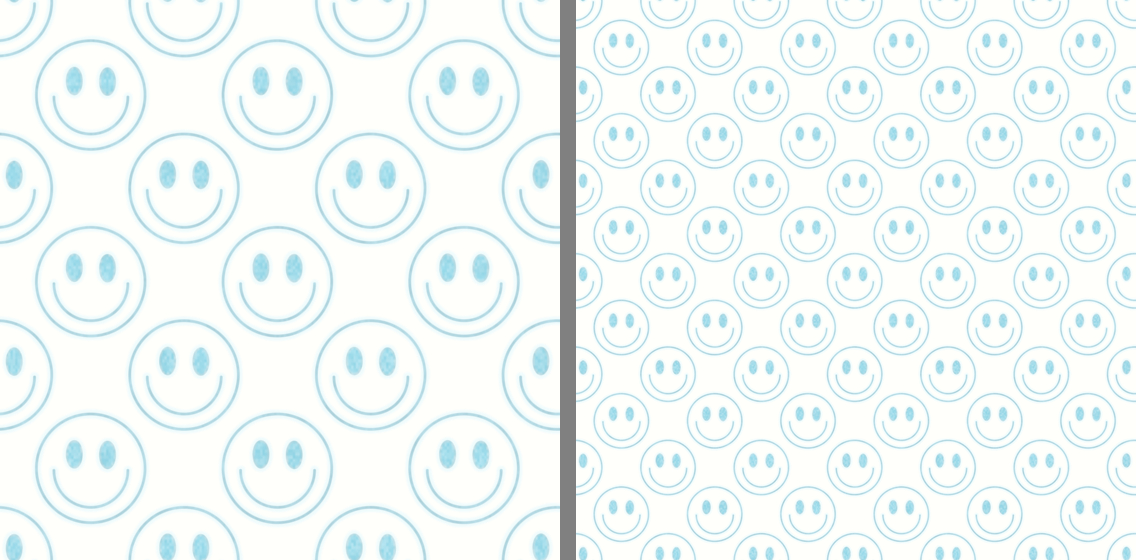
Left, the tile; right, the same tile 2 across and 2 down.
Reproduce this pattern procedurally as a Shadertoy shader.

```glsl
// Staggered pale blue smiling discs, thinly outlined with grainy oval eyes, on warm white.
#define REPEATS 3.0
#define ORIGIN vec2(0.486, 0.491)
#define RING_RADIUS 0.291
#define SMILE_RADIUS 0.198
#define LINE_WIDTH 0.0145
#define EYE_RADII vec2(0.045, 0.076)
#define GRAIN_CELLS vec2(240.0, 180.0)
#define PAPER vec3(1.0, 1.0, 0.985)
#define HALO vec3(0.94, 0.985, 0.99)
#define LINE_COLOR vec3(0.70, 0.845, 0.885)
#define EYE_COLOR vec3(0.64, 0.865, 0.92)
#define EYE_RIM vec3(0.73, 0.865, 0.895)

float hash(vec2 p) {
    return fract(sin(dot(p, vec2(127.1, 311.7))) * 43758.5);
}

// Value noise that wraps after a whole number of cells
float wrapNoise(vec2 uv, vec2 cells) {
    vec2 p = uv * cells;
    vec2 i = floor(p), f = fract(p);
    f = f * f * (3.0 - 2.0 * f);
    vec2 a = mod(i, cells), b = mod(i + 1.0, cells);
    return mix(mix(hash(a), hash(vec2(b.x, a.y)), f.x),
               mix(hash(vec2(a.x, b.y)), hash(b), f.x), f.y);
}

// Offset from the nearest centre of two interleaved square lattices
vec2 nearestCentre(vec2 p) {
    vec2 a = fract(p + 0.5) - 0.5;
    vec2 b = fract(p) - 0.5;
    return dot(a, a) < dot(b, b) ? a : b;
}

float ellipseDistance(vec2 p, vec2 radii) {
    float k = length(p / radii);
    return k * (k - 1.0) / max(length(p / (radii * radii)), 1e-4);
}

// Lower half circle with round ends
float smileDistance(vec2 p) {
    p.x = abs(p.x);
    return p.y < 0.0 ? abs(length(p) - SMILE_RADIUS)
                     : length(p - vec2(SMILE_RADIUS, 0.0));
}

float coverage(float d, float soft) {
    return 1.0 - smoothstep(-soft, soft, d);
}

void mainImage(out vec4 fragColor, in vec2 fragCoord) {
    vec2 uv = fragCoord / iResolution.xy;
    vec2 p = nearestCentre(uv * REPEATS - ORIGIN);
    float soft = max(0.005, 0.75 * REPEATS / iResolution.y);

    // Fine grain and slower fading
    float grain = wrapNoise(uv, GRAIN_CELLS) - 0.5;
    float fade = wrapNoise(uv, vec2(48.0)) - 0.5;

    // Outline, smile and two slightly uneven eyes
    float ring = abs(length(p) - RING_RADIUS);
    float smile = smileDistance(p - vec2(0.001, -0.011));
    float stroke = min(ring, smile) - 0.5 * LINE_WIDTH;
    float leftEye = ellipseDistance(p - vec2(-0.088, 0.075), EYE_RADII);
    float rightEye = ellipseDistance(p - vec2(0.090, 0.072), EYE_RADII);
    float eyes = min(leftEye, rightEye);

    // Paper with a faint tint bleeding from the ink
    float bleed = 1.0 - smoothstep(0.006, 0.026, min(stroke, eyes) + 0.006 * fade);
    vec3 color = mix(PAPER, HALO, bleed);

    // Thin strokes, a little worn
    vec3 ink = LINE_COLOR + 0.05 * fade + 0.03 * grain;
    color = mix(color, ink, coverage(stroke, soft));

    // Eyes with a greyer rim and mottled fill
    vec3 fill = mix(EYE_COLOR, EYE_RIM, smoothstep(-0.018, -0.002, eyes));
    fill += vec3(0.14, 0.06, 0.04) * grain + 0.03 * fade;
    color = mix(color, fill, coverage(eyes, soft));

    fragColor = vec4(clamp(color, 0.0, 1.0), 1.0);
}
```
